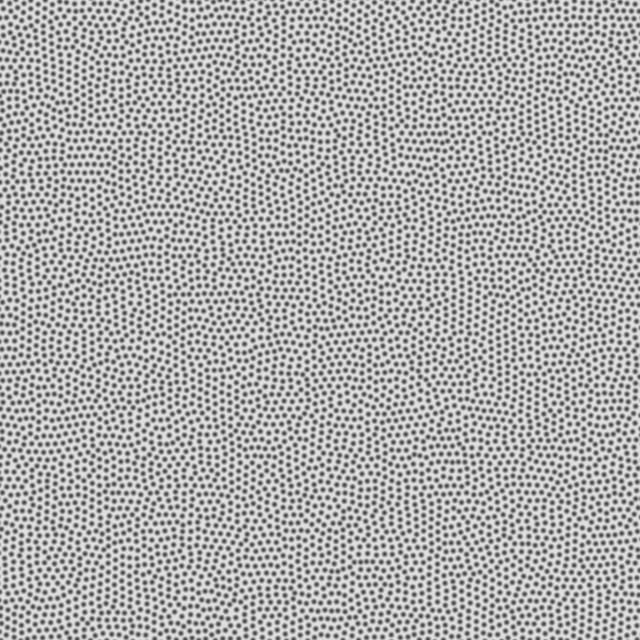
Reproduce this pattern procedurally as a WebGL 2 fragment shader.

```glsl
#version 300 es
precision highp float;
// Soft dark dots, packed evenly but irregularly on a pale grey ground.
// A square grid is staggered by rows or by columns in patches and jittered;
// four rounds of mutual repulsion then even out the gaps between the dots.

uniform vec2 u_resolution;
out vec4 outColor;

const float CELLS_ACROSS = 83.5;         // grid cells per canvas, one dot each
const float STAGGER = 0.25;              // shift of alternate rows or columns
const float JITTER = 0.5;                // full width of the random offset
const float REACH = 1.3;                 // distance at which dots repel
const float PUSH = 0.2;                  // strength of one repulsion round
const int WAVES = 3;
const float SHEAR = 0.1;                 // slope of each bending wave
const float CORE_RADIUS = 0.02;          // fully dark inside
const float HALO_RADIUS = 0.57;          // fully pale outside
const vec3 DOT_COLOR = vec3(0.265);
const vec3 GROUND_COLOR = vec3(0.875);
const int SIDE = 11;                     // cells per side of the working block

vec2 hash2(vec2 cell) {
    vec3 h = fract(cell.xyx * vec3(0.1031, 0.1030, 0.0973));
    h += dot(h, h.yzx + 33.33);
    return fract((h.xx + h.yz) * h.zy);
}

// Sum of transverse waves: turns the rows while keeping the density.
vec2 bend(vec2 p) {
    vec2 shift = vec2(0.0);
    for (int i = 0; i < WAVES; i++) {
        float n = float(i);
        float angle = 2.4 * n + 0.5;
        float frequency = 0.31 + 0.14 * n;
        vec2 dir = vec2(cos(angle), sin(angle));
        float phase = frequency * dot(dir, p) + 1.7 * n;
        shift += vec2(-dir.y, dir.x) * sin(phase) * SHEAR / frequency;
    }
    return shift;
}

// Patches of staggered rows and of staggered columns, chosen by a smooth angle.
vec2 stagger(vec2 cell) {
    float angle = 1.5 * sin(dot(cell, vec2(0.37, 0.23)))
                + 1.5 * sin(dot(cell, vec2(-0.21, 0.45)) + 2.0)
                + 1.2 * sin(dot(cell, vec2(0.52, -0.31)) + 4.0);
    vec2 parity = 1.0 - 2.0 * mod(cell.yx, 2.0);
    return STAGGER * parity * vec2(cos(angle), sin(angle));
}

// Dot position of one grid cell before repulsion.
vec2 seedPoint(vec2 cell) {
    return cell + bend(cell) + stagger(cell) + JITTER * (hash2(cell + 200.0) - 0.5);
}

vec2 repulsion(vec2 point, vec2 other) {
    vec2 away = point - other;
    float dist = length(away);
    return away / max(dist, 0.001) * max(REACH - dist, 0.0) * PUSH;
}

void main() {
    vec2 p = gl_FragCoord.xy / u_resolution.y * CELLS_ACROSS;

    // Undo the bend to find the grid cell under this point.
    vec2 unbent = p;
    for (int i = 0; i < 4; i++) unbent = p - bend(unbent);
    vec2 corner = round(unbent) - float(SIDE / 2);

    // Seeds of the surrounding block.
    vec2 dots[SIDE * SIDE];
    for (int y = 0; y < SIDE; y++)
        for (int x = 0; x < SIDE; x++)
            dots[y * SIDE + x] = seedPoint(corner + vec2(x, y));

    // Each round drops the outer ring and stores a moved dot in the slot of its
    // lower left neighbour, which no later dot of that round reads.
    for (int size = SIDE - 2; size >= 3; size -= 2)
        for (int y = 0; y < size; y++)
            for (int x = 0; x < size; x++) {
                int slot = y * SIDE + x;
                vec2 point = dots[slot + SIDE + 1];
                vec2 push = vec2(0.0);
                for (int j = 0; j < 3; j++)
                    for (int i = 0; i < 3; i++)
                        push += repulsion(point, dots[slot + j * SIDE + i]);
                dots[slot] = point + push;
            }

    // Draw the nearest 3 x 3 dots.
    float ground = 1.0;
    for (int y = 0; y < 3; y++)
        for (int x = 0; x < 3; x++)
            ground *= smoothstep(CORE_RADIUS, HALO_RADIUS, distance(p, dots[y * SIDE + x]));

    outColor = vec4(mix(DOT_COLOR, GROUND_COLOR, ground), 1.0);
}
```
